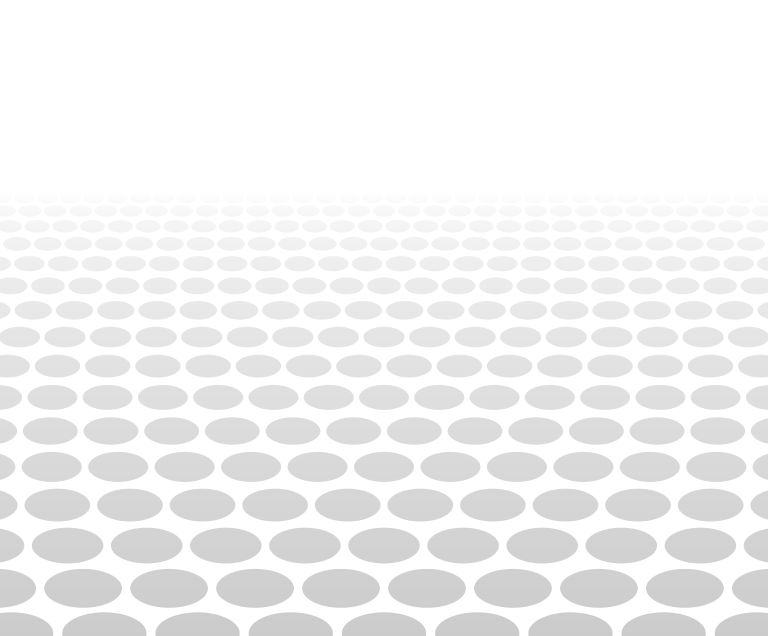
Write a Shadertoy shader that draws this background.

```glsl
// A floor of grey ellipses receding to a white horizon.
// Row depths follow a quadratic, and dot size and spacing grow linearly
// with depth; alternate rows are staggered and the ink fades with distance.

// Approximate signed distance to an ellipse with the given radii.
float ellipseDistance(vec2 q, vec2 radii) {
    float k = length(q / radii);
    float slope = length(q / (radii * radii));
    return (k - 1.0) * max(k, 0.001) / max(slope, 0.001);
}

void mainImage(out vec4 fragColor, in vec2 fragCoord) {
    // Height units: x from the centre line, y down from the top edge
    vec2 p = vec2(fragCoord.x - 0.5 * iResolution.x,
                  iResolution.y - fragCoord.y) / iResolution.y;

    // Staggered rows, from the farthest to the nearest
    float coverage = 0.0;
    for (int i = 0; i < 16; i++) {
        float row = float(i);
        float depth = 0.3113 + 0.01864 * row + 0.0018 * row * row;
        float spacing = 0.1608 * (depth - 0.0844);
        float stagger = 0.5 * mod(row + 1.0, 2.0);
        float column = fract(p.x / spacing + stagger + 0.5) - 0.5;
        vec2 q = vec2(column * spacing, p.y - depth);
        float d = ellipseDistance(q, spacing * vec2(0.452, 0.226));
        coverage = max(coverage, clamp(0.5 - d * iResolution.y, 0.0, 1.0));
    }

    // Ink darkens from the horizon to the bottom edge
    float nearness = clamp((p.y - 0.3035) / 0.6965, 0.0, 1.0);
    float ink = 0.203 * pow(nearness, 0.6);
    fragColor = vec4(vec3(1.0 - ink * coverage), 1.0);
}
```
